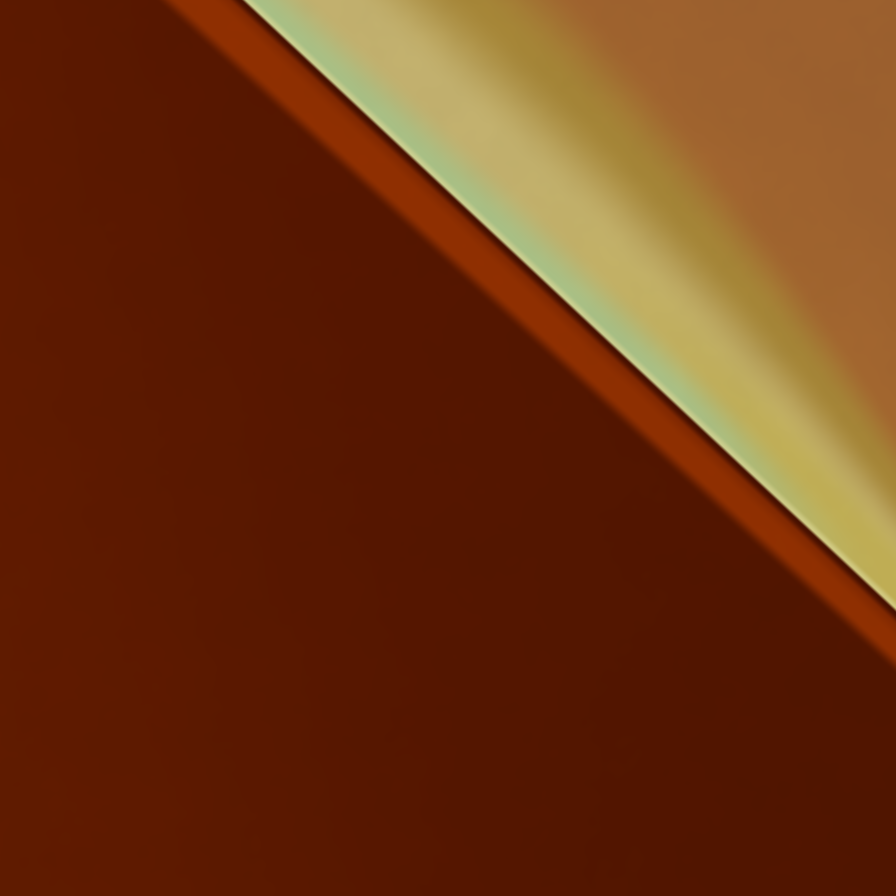
This background is drawn by a three.js fragment shader. Its source:

```glsl
varying vec2 vUv;

const vec3 SHADOW_DEEP = vec3(0.325, 0.083, 0.0);
const vec3 SHADOW_WARM = vec3(0.375, 0.105, 0.0);
const vec3 RIM_ORANGE = vec3(0.56, 0.185, 0.005);
const vec3 RIM_RUST = vec3(0.49, 0.15, 0.005);
const vec3 SEAM_DARK = vec3(0.26, 0.055, 0.0);
const vec3 EDGE_CREAM = vec3(0.86, 0.84, 0.58);
const vec3 MINT = vec3(0.66, 0.75, 0.52);
const vec3 KHAKI = vec3(0.76, 0.69, 0.43);
const vec3 GOLD = vec3(0.75, 0.68, 0.33);
const vec3 OLIVE = vec3(0.645, 0.52, 0.215);
const vec3 BRONZE = vec3(0.645, 0.41, 0.185);
const vec3 COPPER = vec3(0.61, 0.375, 0.18);

vec2 hashGradient(vec2 cell) {
  vec2 h = vec2(dot(cell, vec2(127.1, 311.7)), dot(cell, vec2(269.5, 183.3)));
  return fract(sin(h) * 43758.5) * 2.0 - 1.0;
}

float gradientNoise(vec2 p) {
  vec2 i = floor(p);
  vec2 f = fract(p);
  vec2 u = f * f * (3.0 - 2.0 * f);
  vec2 e = vec2(0.0, 1.0);
  float a = dot(hashGradient(i), f);
  float b = dot(hashGradient(i + e.yx), f - e.yx);
  float c = dot(hashGradient(i + e.xy), f - e.xy);
  float d = dot(hashGradient(i + e.yy), f - e.yy);
  return mix(mix(a, b, u.x), mix(c, d, u.x), u.y);
}

// Height above a falling line that meets the top at topX
float heightAbove(vec2 p, float topX, float slope) {
  return p.y - 1.0 + (p.x - topX) * slope;
}

// Dark field, warmer towards the left and the lower left corner
vec3 shadowField(vec2 p) {
  float warmth = 1.0 - smoothstep(0.0, 0.6, p.x + 0.25 * p.y);
  vec3 color = mix(SHADOW_DEEP, SHADOW_WARM, 0.2 + 0.8 * warmth);
  return color * (1.0 - 0.06 * smoothstep(0.3, 1.0, p.x));
}

// Lit sheet: mint edge, pale fold, olive crease, bronze beyond
vec3 litSheet(vec2 p, float height) {
  float bend = p.x - 0.534;
  float foldWidth = 0.243 - 0.47 * bend * bend * step(0.0, bend);
  float t = height / foldWidth;
  float toRight = smoothstep(0.5, 0.95, p.x);

  vec3 fold = mix(KHAKI, GOLD, toRight * (1.0 - smoothstep(0.3, 0.75, t)));
  vec3 nearEdge = mix(MINT, GOLD, smoothstep(0.75, 1.0, p.x));
  vec3 color = mix(nearEdge, fold, smoothstep(0.04, 0.32, t));
  color = mix(color, OLIVE, smoothstep(0.45, 1.0, t));

  vec3 beyond = mix(BRONZE, COPPER, smoothstep(1.35, 1.85, p.x + p.y));
  color = mix(color, beyond, smoothstep(0.98, 1.5, t));
  float glint = 1.0 - smoothstep(0.002, 0.012, height);
  return mix(color, EDGE_CREAM, 0.65 * glint);
}

void main() {
  vec2 p = vUv;
  float sheetHeight = heightAbove(p, 0.273, 0.9355);
  float rimHeight = heightAbove(p, 0.182, 0.911);

  // Shadow and the glowing rim
  vec3 color = shadowField(p);
  vec3 rim = mix(RIM_ORANGE, RIM_RUST, smoothstep(-0.035, -0.008, sheetHeight));
  color = mix(color, rim, smoothstep(-0.008, 0.014, rimHeight));

  // Thin dark seam under the sheet
  float seam = smoothstep(-0.017, -0.005, sheetHeight);
  color = mix(color, SEAM_DARK, 0.9 * seam);

  // Sheet with a smooth edge
  float cover = smoothstep(-0.004, 0.002, sheetHeight);
  color = mix(color, litSheet(p, max(sheetHeight, 0.0)), cover);

  // Faint mottling
  float mottle = gradientNoise(p * 14.0) + 0.5 * gradientNoise(p * 60.0);
  color *= 1.0 + 0.018 * mottle;

  gl_FragColor = vec4(color, 1.0);
}
```
